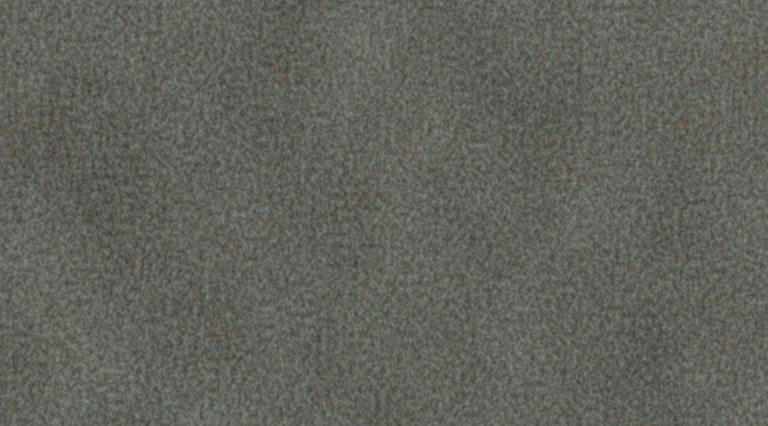
Give the GLSL for this texture, as a Shadertoy shader.

```glsl
// Worn grey-green felt: fine mottled grain, faint upright fibres, soft dark
// stains and sparse rust flecks. Layers of gradient noise set one tone value,
// which blends a brown-black shade into a cool grey-green.
#define GRAIN_SCALE 74.0
#define GRAIN_CONTRAST 0.62
#define FIBRE_CONTRAST 0.22
#define STAIN_CONTRAST 0.20
#define RUST_AMOUNT 0.42
#define DARK_COLOUR vec3(0.284, 0.284, 0.262)
#define LIGHT_COLOUR vec3(0.452, 0.475, 0.442)
#define RUST_COLOUR vec3(0.440, 0.345, 0.255)

// Integer hash to a unit gradient vector
vec2 gradientAt(vec2 cell) {
    uvec2 q = uvec2(ivec2(cell) + 32768);
    uint h = q.x * 1597334677u ^ q.y * 3812015801u;
    h = (h ^ (h >> 15)) * 2246822519u;
    h = (h ^ (h >> 13)) * 3266489917u;
    h ^= h >> 16;
    float angle = float(h & 65535u) * 6.2831853 / 65536.0;
    return vec2(cos(angle), sin(angle));
}

// Gradient noise, roughly -0.7 to 0.7
float gradientNoise(vec2 p) {
    vec2 cell = floor(p), f = fract(p);
    vec2 u = f * f * f * (f * (f * 6.0 - 15.0) + 10.0);
    vec2 e = vec2(1.0, 0.0);
    float a = dot(gradientAt(cell), f);
    float b = dot(gradientAt(cell + e.xy), f - e.xy);
    float c = dot(gradientAt(cell + e.yx), f - e.yx);
    float d = dot(gradientAt(cell + e.xx), f - e.xx);
    return mix(mix(a, b, u.x), mix(c, d, u.x), u.y);
}

// Rotated octaves keep the lattice from showing
float layeredNoise(vec2 p, int octaves, float gain) {
    const mat2 turn = mat2(0.8, 0.6, -0.6, 0.8);
    float sum = 0.0, weight = 1.0;
    for (int i = 0; i < octaves; i++) {
        sum += weight * gradientNoise(p);
        p = turn * p * 1.83 + 17.3;
        weight *= gain;
    }
    return sum;
}

// Soft elliptical spot, 1 at its centre
float softSpot(vec2 p, vec2 centre, vec2 radius) {
    vec2 d = (p - centre) / radius;
    return exp(-dot(d, d));
}

void mainImage(out vec4 fragColor, in vec2 fragCoord) {
    vec2 p = fragCoord / iResolution.y;
    float aspect = iResolution.x / iResolution.y;

    // Grain, slightly taller than wide, and upright fibres fading to the right
    float grain = layeredNoise(p * GRAIN_SCALE * vec2(1.08, 0.92) + 5.7, 2, 0.95);
    float fibres = gradientNoise(p * vec2(62.0, 19.0) + 41.2);
    fibres *= mix(1.2, 0.6, p.x / aspect);

    // Broad wear, with a stain at upper left and a narrow streak at upper right
    float wear = layeredNoise(p * vec2(3.6, 2.7) + 9.1, 4, 0.65);
    vec2 bent = p + 0.04 * vec2(gradientNoise(p * 7.0), gradientNoise(p * 7.0 + 31.0));
    float stain = softSpot(bent, vec2(0.15 * aspect, 0.68), vec2(0.20, 0.22));
    stain += 0.8 * softSpot(bent, vec2(0.815 * aspect, 0.75), vec2(0.022, 0.13));

    float tone = 0.56 + GRAIN_CONTRAST * grain + FIBRE_CONTRAST * fibres
               + STAIN_CONTRAST * (wear - 0.55 * stain);
    vec3 colour = mix(DARK_COLOUR, LIGHT_COLOUR, clamp(tone, -0.15, 1.2));

    // Rust flecks gather in loose patches, most of all near the upper right
    float patches = gradientNoise(p * 5.0 + 63.0)
                  + 0.45 * softSpot(p, vec2(aspect, 0.85), vec2(0.25, 0.2));
    float fleck = layeredNoise(p * 48.0 + 87.4, 2, 0.6) + 0.35 * patches;
    float rust = RUST_AMOUNT * smoothstep(0.18, 0.58, fleck);
    colour = mix(colour, RUST_COLOUR * mix(0.78, 1.08, tone), rust);

    fragColor = vec4(colour, 1.0);
}
```
